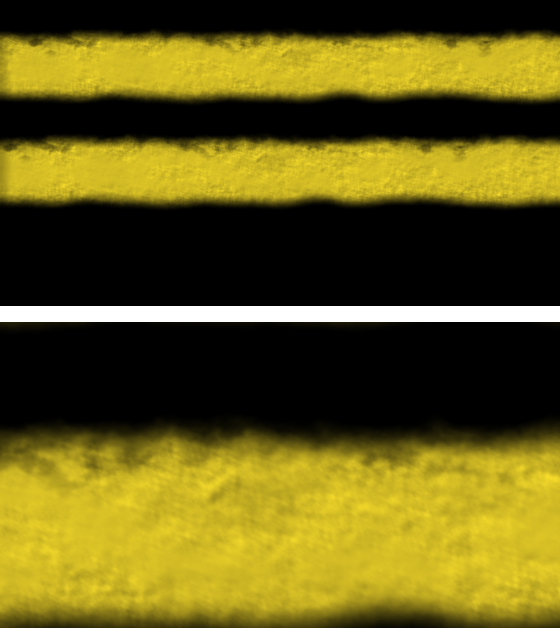
Top, the full canvas; bottom, a detail of the centre.
Give the GLSL for this pattern, as a WebGL 1 fragment shader.

```glsl
precision highp float;
// Two soft-edged, worn yellow paint bands with embossed grain on black.
uniform vec2 u_resolution;

#define BAND_COUNT 2.0
#define FIRST_CENTER 0.218
#define BAND_SPACING 0.343
#define HALF_WIDTH 0.095
#define EDGE_BLUR 0.027
#define EDGE_WOBBLE 0.024
#define WEAR_SHIFT 0.083
#define GRAIN_SCALE 34.0
#define RELIEF 0.75
#define PAINT vec3(0.835, 0.745, 0.145)

float hash(vec2 p) {
  vec3 q = fract(vec3(p.xyx) * 0.1031);
  q += dot(q, q.yzx + 33.33);
  return fract((q.x + q.y) * q.z);
}

float noise(vec2 p) {
  vec2 cell = floor(p);
  vec2 f = fract(p);
  f = f * f * (3.0 - 2.0 * f);
  float low = mix(hash(cell), hash(cell + vec2(1.0, 0.0)), f.x);
  float high = mix(hash(cell + vec2(0.0, 1.0)), hash(cell + 1.0), f.x);
  return mix(low, high, f.y);
}

float fbm(vec2 p) {
  float sum = 0.0;
  float weight = 0.5;
  for (int i = 0; i < 4; i++) {
    sum += weight * noise(p);
    p = mat2(0.8, 0.6, -0.6, 0.8) * p * 2.03 + 7.1;
    weight *= 0.5;
  }
  return sum;
}

// Surface height, stretched along a rising diagonal.
float paintHeight(vec2 p) {
  vec2 q = vec2(0.8 * p.x + 0.6 * p.y, 1.5 * (0.8 * p.y - 0.6 * p.x));
  return fbm(q * GRAIN_SCALE + 40.0);
}

void main() {
  vec2 p = gl_FragCoord.xy / u_resolution.y;
  float depth = 1.0 - p.y - FIRST_CENTER;

  // Nearest band; the wear slides sideways from one band to the next.
  float band = clamp(floor(depth / BAND_SPACING + 0.5), 0.0, BAND_COUNT - 1.0);
  float v = depth - band * BAND_SPACING;
  vec2 s = vec2(p.x + band * WEAR_SHIFT, v + 1.0);

  // Ragged upper rim and smoother, lumpy lower rim.
  float chips = fbm(s * vec2(24.0, 30.0) + 11.0) - 0.47;
  float topWobble = EDGE_WOBBLE * (0.7 * (noise(vec2(s.x * 9.0, 3.7)) - 0.5) + chips);
  float lowWobble = EDGE_WOBBLE * (noise(vec2(s.x * 8.0, 21.3)) - 0.5 + 0.35 * chips);
  float top = smoothstep(-EDGE_BLUR, EDGE_BLUR, v + HALF_WIDTH + topWobble);
  float low = smoothstep(-EDGE_BLUR, EDGE_BLUR, HALF_WIDTH - v + lowWobble);
  float coverage = top * low;

  // Embossed scratches, in patches and strongest near the rims.
  float rim = smoothstep(0.025, HALF_WIDTH, abs(v));
  float patches = smoothstep(0.35, 0.75, noise(s * vec2(10.0, 17.0) + 5.0));
  float slope = paintHeight(s) - paintHeight(s + vec2(0.005, 0.006));
  float relief = slope * RELIEF * (0.2 + 0.5 * patches + 0.55 * rim);

  // Dark dents eaten into the upper rim, plus a broad mottling.
  float upper = smoothstep(0.0, HALF_WIDTH, -v);
  float dents = upper * smoothstep(0.5, 0.75, fbm(s * vec2(17.0, 26.0) + 3.0));
  float mottle = 0.08 * (fbm(s * vec2(12.0, 8.0) + 60.0) - 0.47);
  float shade = 1.0 + relief + mottle - 0.4 * dents - 0.07 * rim;

  // Slight fade where the bands begin.
  shade *= mix(0.75, 1.0, smoothstep(0.0, 0.045, p.x));
  gl_FragColor = vec4(clamp(PAINT * shade * coverage, 0.0, 1.0), 1.0);
}
```
